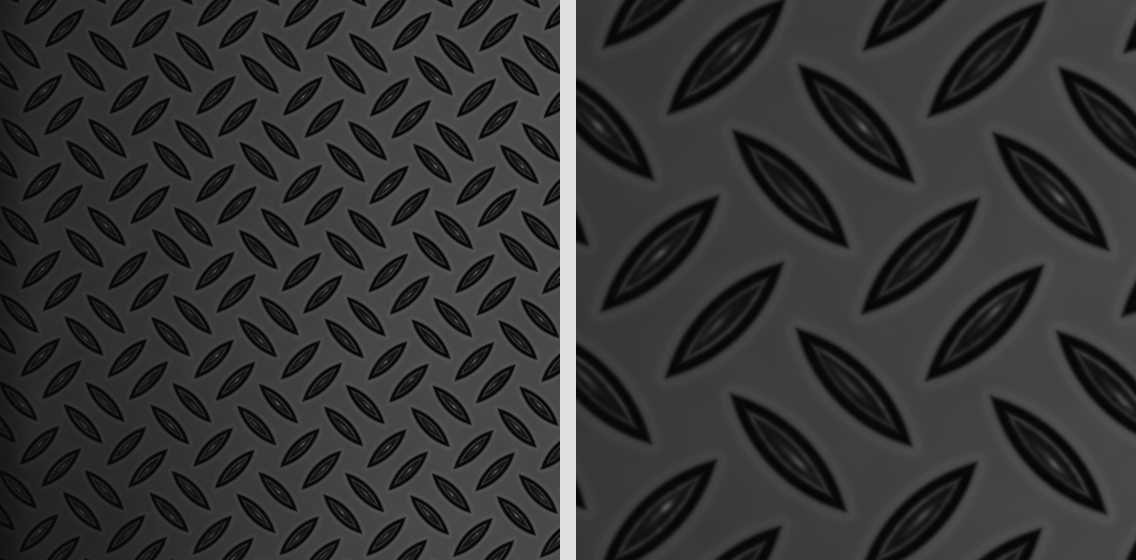
Left, the full canvas; right, a detail of the centre.
Write a three.js fragment shader that draws this texture.

```glsl
// Dark steel tread plate: slanted lens-shaped lugs, four to a tile, in alternating pairs.
// Each lug is a distance-shaded lens with a black rim, a thin inner band and a glint;
// the plate below has a left-to-right light gradient and faint mottling.

varying vec2 vUv;

const vec2 TILE_SIZE = vec2(0.155, 0.157);
const vec2 TILE_ORIGIN = vec2(0.0378, 0.9115);
const vec2 TILE_SKEW = vec2(-0.0083, 0.0097);
const float LUG_HALF_LENGTH = 0.0485;
const float LUG_HALF_WIDTH = 0.0130;
const float RIM_COLOR = 0.030;
const float CORE_COLOR = 0.065;
const float BAND_COLOR = 0.165;

float hash(vec2 p) {
  return fract(sin(dot(p, vec2(127.1, 311.7))) * 43758.5453);
}

float noise(vec2 p) {
  vec2 i = floor(p);
  vec2 f = fract(p);
  f = f * f * (3.0 - 2.0 * f);
  float low = mix(hash(i), hash(i + vec2(1.0, 0.0)), f.x);
  float high = mix(hash(i + vec2(0.0, 1.0)), hash(i + vec2(1.0, 1.0)), f.x);
  return mix(low, high, f.y);
}

float bell(float x, float width) {
  return exp(-x * x / (width * width));
}

// Signed distance to a lens lying along x
float lensDistance(vec2 p, float halfLength, float halfWidth) {
  p = abs(p);
  float radius = (halfLength * halfLength + halfWidth * halfWidth) / (2.0 * halfWidth);
  float offset = radius - halfWidth;
  if ((p.x - halfLength) * offset > p.y * halfLength) {
    return length(p - vec2(halfLength, 0.0));
  }
  return length(p + vec2(0.0, offset)) - radius;
}

// Plate brightness: dim left edge and lower left corner, bright right side
float plateShade(vec2 uv) {
  float shade = mix(0.165, 0.285, smoothstep(-0.1, 0.85, uv.x));
  shade *= mix(0.68, 1.0, smoothstep(-0.01, 0.07, uv.x));
  float lowerLeft = (1.0 - smoothstep(0.0, 0.45, uv.y)) * (1.0 - smoothstep(0.0, 0.7, uv.x));
  shade *= 1.0 - 0.25 * lowerLeft;
  shade += 0.010 * (noise(uv * 60.0) - 0.5) + 0.012 * (noise(uv * 14.0) - 0.5);
  return shade;
}

// Lug interior: rim, inner band, core and an off-centre glint
float lugShade(vec2 p, float d, vec2 seed, float light) {
  float side = mix(0.55, 1.0, smoothstep(-0.006, 0.006, p.y * (hash(seed) - 0.35) * 2.0));
  float shade = mix(RIM_COLOR, CORE_COLOR, smoothstep(0.004, 0.008, -d));
  shade += (BAND_COLOR - RIM_COLOR) * side * light * bell(d + 0.0068, 0.0017);
  vec2 center = vec2(hash(seed + 3.1) - 0.5, hash(seed + 7.7) - 0.5) * vec2(0.016, 0.003);
  vec2 g = p - center;
  float streak = bell(g.x, 0.012) * bell(g.y, 0.0021);
  float spot = bell(g.x - 0.003, 0.004) * bell(g.y, 0.0019);
  shade += light * (0.13 * streak + 0.17 * hash(seed + 5.3) * spot);
  shade *= 0.85 + 0.3 * noise(p * 260.0 + seed * 9.0);
  return shade;
}

void main() {
  vec2 fromOrigin = vUv - TILE_ORIGIN;
  vec2 grid = (fromOrigin + TILE_SKEW * fromOrigin.yx) / TILE_SIZE;
  float shade = plateShade(vUv);
  float light = shade / 0.25;

  // Four lugs per tile on a quarter-step lattice
  for (int i = 0; i < 4; i++) {
    float k = float(i);
    vec2 slot = vec2(0.25 * k, fract(0.5 * k) + 0.25 * step(1.5, k));
    float slant = (i == 1 || i == 2) ? 1.0 : -1.0;
    vec2 cell = floor(grid - slot + 0.5);
    vec2 local = (grid - slot - cell) * TILE_SIZE;

    // Rotate so that x runs along the lug
    vec2 p = vec2(local.x + slant * local.y, local.y - slant * local.x) * 0.70711;
    float d = lensDistance(p, LUG_HALF_LENGTH, LUG_HALF_WIDTH);

    // Pale bevel around the lug, then the lug itself
    shade += 0.028 * light * bell(d - 0.0045, 0.0028);
    float mask = 1.0 - smoothstep(-0.0018, 0.0022, d);
    shade = mix(shade, lugShade(p, d, cell + slot, light), mask);
  }

  gl_FragColor = vec4(vec3(shade), 1.0);
}
```
